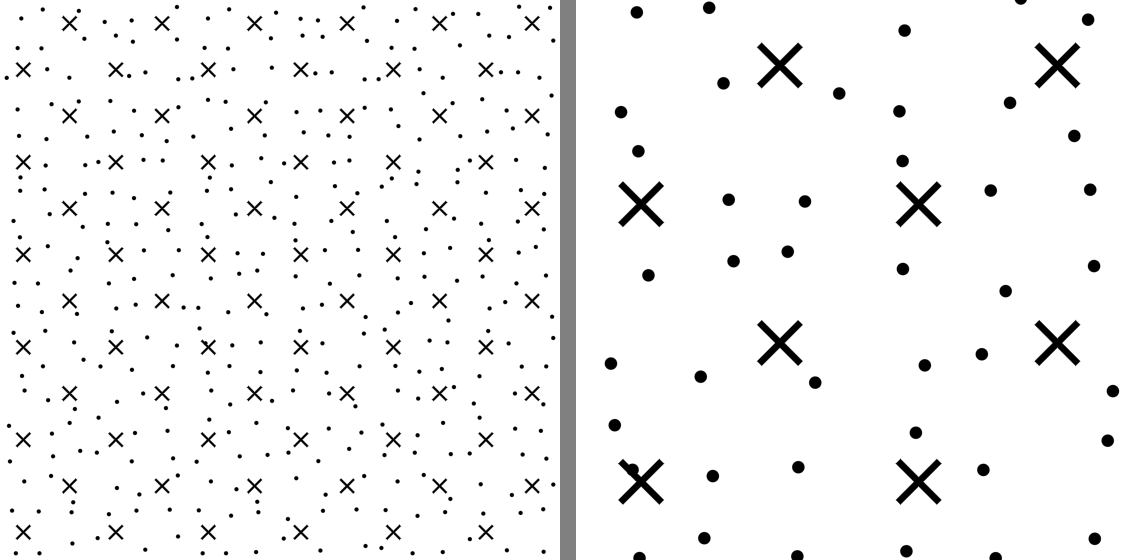
Left, the full canvas; right, a detail of the centre.
Give the GLSL for this pattern, as a WebGL 2 fragment shader.

```glsl
#version 300 es
precision highp float;

uniform vec2 u_resolution;
out vec4 outColor;

#define CROSS_ORIGIN vec2(0.0417, 0.0495)
#define CROSS_PITCH 0.0826
#define CROSS_COUNT 12.0
#define CROSS_ARM 0.0173
#define STROKE_HALF 0.0020
#define DOT_RADIUS 0.0037
#define DOT_GRID vec2(18.0, 19.0)
#define DOT_JITTER 0.62
#define CLEARANCE 0.026
#define STRAY_DOT vec2(0.367, 0.387)
#define INK vec3(0.0)
#define PAPER vec3(1.0)

vec2 hash22(vec2 p) {
    vec3 q = fract(p.xyx * vec3(0.1031, 0.1030, 0.0973));
    q += dot(q, q.yzx + 33.33);
    return fract((q.xx + q.yz) * q.zy);
}

// Offset from the nearest cross of the staggered lattice
vec2 crossOffset(vec2 p) {
    vec2 g = (p - CROSS_ORIGIN) / CROSS_PITCH;
    vec2 diagonal = round(0.5 * vec2(g.x + g.y, g.x - g.y));
    vec2 site = vec2(diagonal.x + diagonal.y, diagonal.x - diagonal.y);
    bool inside = all(greaterThan(site, vec2(-0.5)))
               && all(lessThan(site, vec2(CROSS_COUNT - 0.5)));
    return inside ? (g - site) * CROSS_PITCH : vec2(1.0);
}

float crossDistance(vec2 d) {
    vec2 q = abs(vec2(d.x + d.y, d.x - d.y)) * sqrt(0.5);
    return max(max(q.x, q.y) - CROSS_ARM, min(q.x, q.y) - STROKE_HALF);
}

// Jittered dot, spread evenly into the ring around its nearest cross
vec2 dotCentre(vec2 cell) {
    // Most columns repeat in thirds; the rest vary freely
    bool varies = hash22(cell + 71.0).x < 0.35;
    vec2 key = varies ? cell + 40.0 : vec2(mod(cell.x, DOT_GRID.x / 3.0), cell.y);
    vec2 jitter = (hash22(key + 5.0) - 0.5) * DOT_JITTER;
    vec2 centre = (cell + 0.5 + jitter) / DOT_GRID;

    vec2 away = crossOffset(centre);
    float r = max(length(away), 1e-4);
    float reach = CROSS_PITCH * sqrt(0.5);
    if (r < reach) {
        float ratio = r / reach;
        float pushed = sqrt(mix(CLEARANCE * CLEARANCE, reach * reach, ratio * ratio));
        centre += away / r * (pushed - r);
    }
    return clamp(centre, 0.012, 0.988);
}

float dotDistance(vec2 p) {
    float nearest = distance(p, STRAY_DOT);
    vec2 home = floor(p * DOT_GRID);
    for (int y = -1; y <= 1; y++) {
        for (int x = -1; x <= 1; x++) {
            vec2 cell = home + vec2(x, y);
            if (any(lessThan(cell, vec2(0.0))) || any(greaterThanEqual(cell, DOT_GRID))) continue;
            nearest = min(nearest, distance(p, dotCentre(cell)));
        }
    }
    return nearest - DOT_RADIUS;
}

void main() {
    float side = min(u_resolution.x, u_resolution.y);
    vec2 p = gl_FragCoord.xy / side;
    float edge = 0.75 / side;

    float d = min(crossDistance(crossOffset(p)), dotDistance(p));
    float coverage = 1.0 - smoothstep(-edge, edge, d);
    outColor = vec4(mix(PAPER, INK, coverage), 1.0);
}
```
